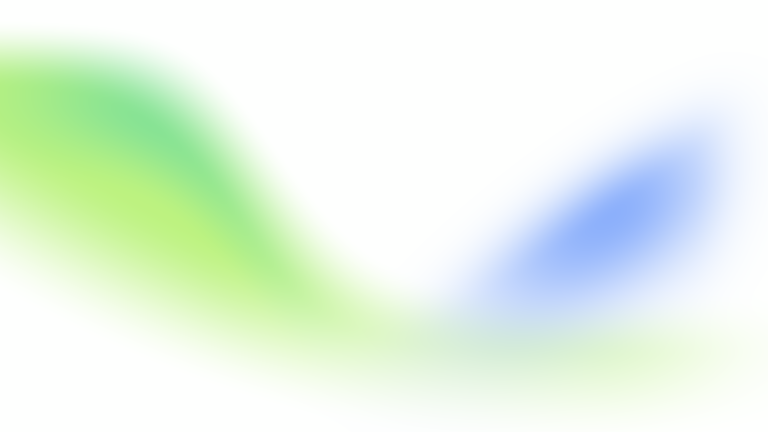
This background is drawn by a Shadertoy shader. Its source:

```glsl
// A soft wave of mint and lime sweeping down from the left over white, with a
// blue glow rising on the right. The wave is the space between two blurred
// curves; the glow is a tilted Gaussian with a different spread on each side.

#define WAVE_TOP     0.88                  // height of the crest at the left
#define WAVE_DROP    0.632                 // fall of the crest to the right
#define WAVE_MIDDLE  0.602                 // x of the steepest part
#define WAVE_LENGTH  0.116                 // horizontal scale of the fall
#define GLOW_CENTER  vec2(1.417, 0.502)
#define GLOW_ANGLE   0.61
#define GLOW_SPREAD  vec4(0.25, 0.20, 0.12, 0.072) // back, front, below, above
#define PAPER        vec3(0.997, 1.0, 0.997)
#define LIME         vec3(0.74, 0.95, 0.50)
#define MINT         vec3(0.53, 0.89, 0.58)
#define BLUE         vec3(0.55, 0.69, 0.985)

float bell(float x, float center, float width) {
    float t = (x - center) / width;
    return exp(-t * t);
}

// Upper curve of the wave: a logistic slope.
float crest(float x) {
    return WAVE_TOP - WAVE_DROP / (1.0 + exp((WAVE_MIDDLE - x) / WAVE_LENGTH));
}

// Lower curve of the wave: a shallow parabola.
float trough(float x) {
    float t = (x - 1.435) / 1.435;
    return 0.09 + 0.435 * t * t;
}

// Coverage of the wave, paler towards the right.
float waveAmount(vec2 p) {
    float topBlur = 0.083 + 0.074 * bell(p.x, WAVE_MIDDLE, 0.255);
    float lowBlur = mix(0.21, 0.12, clamp(p.x / 1.6, 0.0, 1.0));
    float below = smoothstep(-topBlur, topBlur, crest(p.x) - p.y);
    float above = smoothstep(-lowBlur, lowBlur, p.y - trough(p.x));
    float strength = mix(1.0, 0.42, smoothstep(0.46, 1.11, p.x));
    strength *= 1.0 - 0.85 * smoothstep(1.37, 1.83, p.x);
    return below * above * strength;
}

// Mint gathers just under the crest and turns to lime with depth.
vec3 waveColor(vec2 p) {
    float depth = crest(p.x) - p.y;
    float mint = bell(p.x, 0.347, 0.278) * (1.0 - smoothstep(0.1, 0.3, depth));
    return mix(LIME, MINT, mint);
}

float glowAmount(vec2 p) {
    vec2 axis = vec2(cos(GLOW_ANGLE), sin(GLOW_ANGLE));
    vec2 d = p - GLOW_CENTER;
    vec2 q = vec2(dot(d, axis), dot(d, vec2(-axis.y, axis.x)));
    vec4 s = GLOW_SPREAD;
    q /= vec2(q.x < 0.0 ? s.x : s.y, q.y < 0.0 ? s.z : s.w);
    float edgeFade = 1.0 - 0.7 * smoothstep(1.6, 1.8, p.x);
    return exp(-0.5 * dot(q, q)) * edgeFade;
}

void mainImage(out vec4 fragColor, in vec2 fragCoord) {
    // Height is one unit; width is 16/9 units.
    vec2 p = fragCoord / iResolution.xy * vec2(16.0 / 9.0, 1.0);
    vec3 color = mix(PAPER, waveColor(p), waveAmount(p));
    color = mix(color, BLUE, glowAmount(p));
    fragColor = vec4(color, 1.0);
}
```
